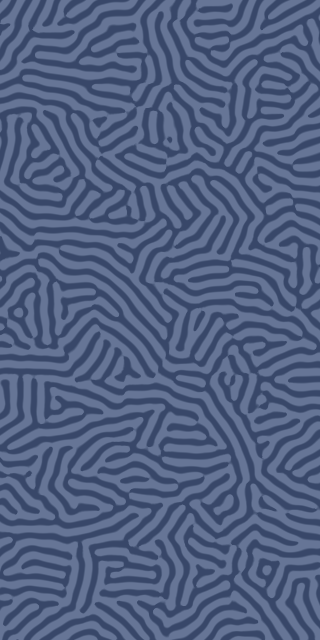
Reproduce this pattern procedurally as a WebGL 2 fragment shader.

```glsl
#version 300 es
precision highp float;

uniform vec2 u_resolution;
out vec4 fragColor;

const float TAU = 6.28318;
const float STRIPES_ACROSS = 23.5;
const float STRIPES_PER_CELL = 2.4;
const float WAVE = TAU * STRIPES_PER_CELL;
const float REACH = 1.25;
const int SIDE = 5;
const int SAMPLES = 44;
const uint MIX = 1664525u;
const vec3 LIGHT_BLUE = vec3(0.40, 0.46, 0.59);
const vec3 DARK_BLUE = vec3(0.22, 0.28, 0.41);

vec2 hash2(vec2 cell) {
    uvec2 v = uvec2(ivec2(cell) + 4096) * MIX + 10139u;
    v.x += v.y * MIX;
    v.y += v.x * MIX;
    v ^= v >> 16u;
    v.x += v.y * MIX;
    v.y += v.x * MIX;
    v ^= v >> 16u;
    return vec2(v & 0xffffu) / 65535.0;
}

vec2 direction(float angle) {
    return vec2(cos(angle), sin(angle));
}

float cornerSlope(vec2 corner, vec2 p) {
    return dot(direction(TAU * hash2(corner).x), p - corner);
}

float gradientNoise(vec2 p) {
    vec2 cell = floor(p), t = p - cell;
    vec2 fade = t * t * t * (t * (t * 6.0 - 15.0) + 10.0);
    vec2 right = vec2(1.0, 0.0);
    float low = mix(cornerSlope(cell, p), cornerSlope(cell + right, p), fade.x);
    float high = mix(cornerSlope(cell + right.yx, p), cornerSlope(cell + 1.0, p), fade.x);
    return mix(low, high, fade.y);
}

// Headless orientation: half the angle of a smooth noise vector, leaning to level stripes
float grainAngle(vec2 p) {
    return 0.5 * atan(gradientNoise(p + 61.3), gradientNoise(p + vec2(137.8, 211.7)) - 0.08);
}

// One wave packet per cell: jittered centre in xy, wave direction in zw
vec4 wavePacket(vec2 cell) {
    vec2 centre = cell + 0.25 + 0.5 * hash2(cell);
    float wobble = 0.7 * (hash2(cell + 517.0).x - 0.5);
    return vec4(centre, direction(grainAngle(centre * 0.52) + wobble));
}

// Dominant stripe at a point: direction in xy, cosine and sine parts in zw
vec4 dominantStripe(vec2 p, vec2 home, vec4 packets[SIDE * SIDE]) {
    float height = 0.0;
    vec2 slope = vec2(0.0);
    mat2 bend = mat2(0.0);
    ivec2 middle = ivec2(floor(p) - home) + SIDE / 2;
    for (int y = -1; y <= 1; y++) {
        for (int x = -1; x <= 1; x++) {
            vec4 packet = packets[(middle.y + y) * SIDE + middle.x + x];
            vec2 offset = p - packet.xy;
            float weight = max(0.0, 1.0 - dot(offset, offset) / (REACH * REACH));
            float phase = WAVE * dot(offset, packet.zw);
            float crest = weight * weight * cos(phase);
            height += crest;
            slope -= packet.zw * weight * weight * sin(phase);
            bend += outerProduct(packet.zw, packet.zw) * crest;
        }
    }
    // Points without a clear direction count less, so directions never jump
    mat2 energy = bend * bend + outerProduct(slope, slope);
    vec2 spread = vec2(energy[0][0] - energy[1][1] + 1e-6, 2.0 * energy[0][1]);
    float clarity = length(spread) / (energy[0][0] + energy[1][1] + 1e-3);
    vec2 axis = direction(0.5 * atan(spread.y, spread.x));
    vec2 parts = vec2(height, dot(slope, axis));
    return vec4(axis, clarity * parts * inversesqrt(dot(parts, parts) + 0.03));
}

// Blend nearby stripes into an even-width labyrinth: height in x, strength in y
vec2 labyrinth(vec2 p, float radius) {
    vec2 home = floor(p);
    vec4 packets[SIDE * SIDE];
    for (int i = 0; i < SIDE * SIDE; i++) {
        packets[i] = wavePacket(home + vec2(i % SIDE, i / SIDE) - float(SIDE / 2));
    }
    float height = 0.0, total = 0.0;
    vec2 slope = vec2(0.0);
    for (int i = 0; i < SAMPLES; i++) {
        float area = (float(i) + 0.5) / float(SAMPLES);
        vec2 offset = radius * sqrt(area) * direction(float(i) * 2.39996);
        vec4 stripe = dominantStripe(p + offset, home, packets);
        vec2 turn = direction(-WAVE * dot(stripe.xy, offset));
        float weight = exp(-3.0 * area);
        total += weight;
        height += weight * dot(stripe.zw, turn);
        slope += weight * stripe.xy * (stripe.w * turn.x - stripe.z * turn.y);
    }
    float strength = sqrt(height * height + dot(slope, slope)) / total;
    return vec2(height / total / (strength + 0.03), strength);
}

void main() {
    vec2 p = gl_FragCoord.xy / u_resolution.x * STRIPES_ACROSS / STRIPES_PER_CELL;
    vec2 ridge = labyrinth(p, 0.42);
    // Weak spots turn dark, which joins the dark lines into a network
    float lift = mix(-0.35, 0.16, smoothstep(0.05, 0.35, ridge.y));
    float light = smoothstep(-0.5, 0.5, ridge.x + lift);
    fragColor = vec4(mix(DARK_BLUE, LIGHT_BLUE, light), 1.0);
}
```
